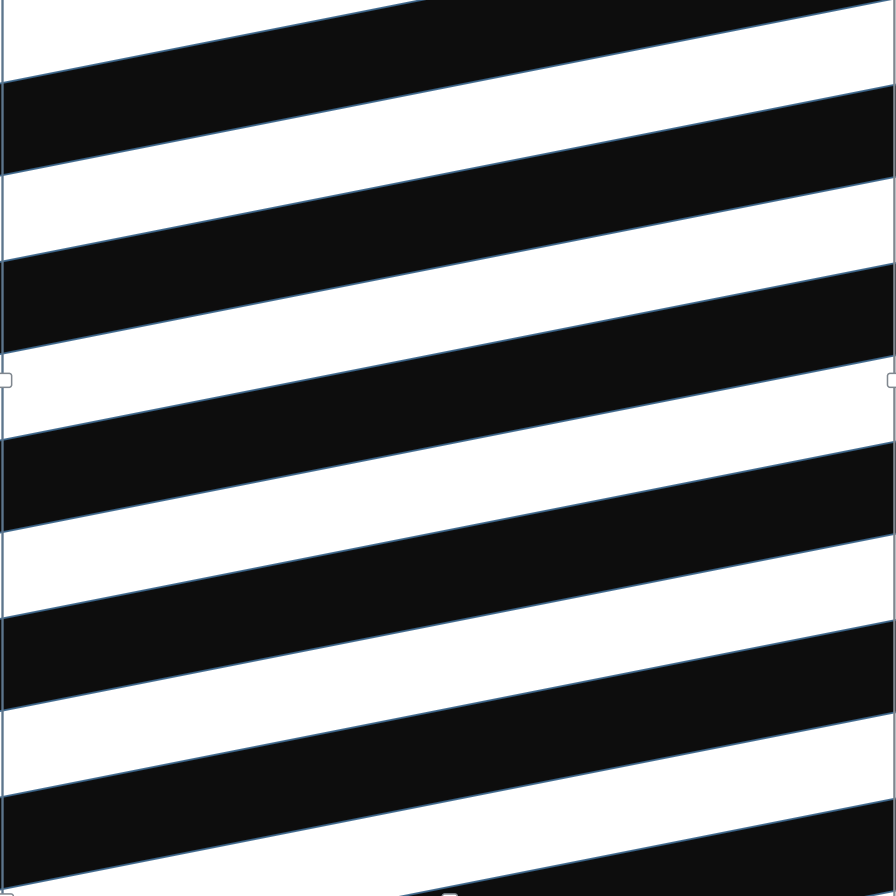
A three.js fragment shader for this pattern:

```glsl
// Slanted black and white bands with thin blue edges, inside a fine frame with small grips.
varying vec2 vUv;

const vec3 INK = vec3(0.05);
const vec3 PAPER = vec3(1.0);
const vec3 EDGE_BLUE = vec3(0.22, 0.39, 0.54);
const vec3 FRAME_GREY = vec3(0.50, 0.53, 0.56);

const float SLOPE = 0.198;         // rise of the bands across the canvas
const float PERIOD = 0.1992;       // vertical spacing of the bands
const float BAND_HEIGHT = 0.1029;  // vertical thickness of one black band
const float BAND_CENTRE = 0.0586;  // height of the lowest full band at the left
const float EDGE_WIDTH = 0.0021;
const float FRAME_WIDTH = 0.0026;

// Smooth coverage of a shape from its signed distance
float fill(float dist, float soft) {
  return 1.0 - smoothstep(-soft, soft, dist);
}

// Smooth coverage of a line drawn along the outline of a shape
float stroke(float dist, float width, float soft) {
  return clamp((0.5 * width - abs(dist)) / soft + 0.5, 0.0, 1.0);
}

// Signed distance to the nearest slanted band
float bandDistance(vec2 p, float slope, float period, float height) {
  float offset = p.y - slope * p.x - BAND_CENTRE;
  float fromCentre = abs(mod(offset + 0.5 * period, period) - 0.5 * period);
  return (fromCentre - 0.5 * height) / sqrt(1.0 + slope * slope);
}

// Signed distance to a box with rounded corners
float roundedBox(vec2 p, vec2 halfSize, float radius) {
  vec2 q = abs(p) - halfSize + radius;
  return length(max(q, 0.0)) + min(max(q.x, q.y), 0.0) - radius;
}

// Paints one white grip with a grey outline
vec3 paintGrip(vec3 colour, vec2 p, vec2 centre, float soft) {
  float dist = roundedBox(p - centre, vec2(0.0085, 0.0078), 0.003);
  colour = mix(colour, PAPER, fill(dist, 0.7 * soft));
  return mix(colour, FRAME_GREY, stroke(dist, 0.0017, soft));
}

void main() {
  float pixel = fwidth(vUv.y);

  // Bands and their blue edges
  float band = bandDistance(vUv, SLOPE, PERIOD, BAND_HEIGHT);
  vec3 colour = mix(PAPER, INK, fill(band, 0.7 * pixel));
  colour = mix(colour, EDGE_BLUE, 0.9 * stroke(band, EDGE_WIDTH, pixel));

  // Upright frame lines, bluer on the left
  float leftLine = stroke(vUv.x - 0.0028, FRAME_WIDTH, pixel);
  float rightLine = stroke(vUv.x - 0.9982, FRAME_WIDTH, pixel);
  colour = mix(colour, mix(EDGE_BLUE, FRAME_GREY, 0.5), leftLine);
  colour = mix(colour, FRAME_GREY, rightLine);

  // Grips on both sides and along the bottom
  for (int i = 0; i < 2; i++) {
    float side = float(i);
    colour = paintGrip(colour, vUv, vec2(0.0045 + 0.9945 * side, 0.5755), pixel);
    colour = paintGrip(colour, vUv, vec2(0.0065 + 0.4955 * side, -0.0055), pixel);
  }

  gl_FragColor = vec4(colour, 1.0);
}
```
